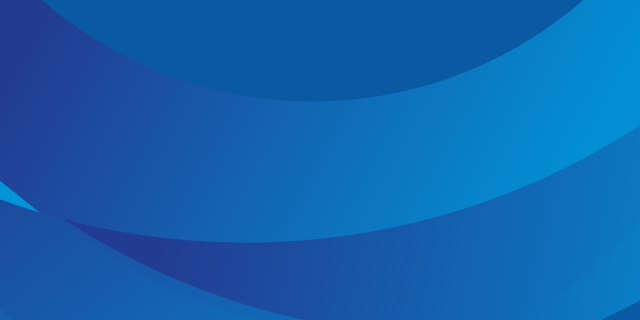
Reproduce this background procedurally as a WebGL 2 fragment shader.

```glsl
#version 300 es
precision highp float;

uniform vec2 u_resolution;
out vec4 fragColor;

const vec3 NAVY = vec3(0.135, 0.235, 0.575);
const vec3 CYAN = vec3(0.010, 0.560, 0.825);
const vec3 BASE_BLUE = vec3(0.040, 0.350, 0.640);
const vec3 BRIGHT_CYAN = vec3(0.010, 0.575, 0.845);

// Signed distance to a disc, negative inside
float disc(vec2 p, vec2 center, float radius) {
    return length(p - center) - radius;
}

// Signed distance to a sloped line, negative below
float belowLine(vec2 p, float height, float slope) {
    return (p.y - height - slope * p.x) / sqrt(1.0 + slope * slope);
}

// Coverage of a shape with an edge of the given softness
float cover(float dist, float softness) {
    return 1.0 - smoothstep(-softness, softness, dist);
}

vec3 blueRamp(float t) {
    return mix(NAVY, CYAN, clamp(t, 0.0, 1.0));
}

void main() {
    vec2 p = gl_FragCoord.xy / u_resolution.y;
    float edge = 0.75 / u_resolution.y;
    float depth = 1.0 - p.y;

    // Lower left field with a faint darker strip and a light corner
    float fieldTone = 0.2 + 0.31 * p.x + 0.384 * (depth - 0.68);
    float strip = cover(disc(p, vec2(1.172, 1.469), 1.513), edge);
    float lightCorner = cover(belowLine(p, 0.035, -0.9), edge);
    vec3 color = blueRamp(fieldTone - 0.05 * strip + 0.1 * lightCorner);

    // Wide sweep with a brighter crescent fading in at the right
    float sweepTone = (p.x + 0.2 * depth - 0.65) / 2.06;
    float crescent = 1.0 - cover(disc(p, vec2(1.096, 1.018), 1.143), edge);
    sweepTone += 0.05 * crescent * smoothstep(1.55, 1.95, p.x);
    float sweep = cover(disc(p, vec2(1.419, 2.171), 2.221), edge);
    color = mix(color, blueRamp(sweepTone), sweep);

    // Deep corner at the lower right
    color = mix(color, BASE_BLUE, cover(belowLine(p, -0.94, 0.5), edge));

    // Main band and the bright wedge at its left end
    float bandTone = (p.x + 0.55 * depth - 0.17) / 1.92;
    float wedge = cover(belowLine(p, 0.435, -0.8), edge);
    vec3 bandColor = mix(blueRamp(bandTone), BRIGHT_CYAN, wedge);
    float band = cover(disc(p, vec2(0.768, 2.492), 2.25), edge);
    color = mix(color, bandColor, band);

    // Flat disc hanging from the top
    float topDisc = cover(disc(p, vec2(0.977, 1.969), 1.286), edge);
    color = mix(color, BASE_BLUE, topDisc);

    fragColor = vec4(color, 1.0);
}
```
